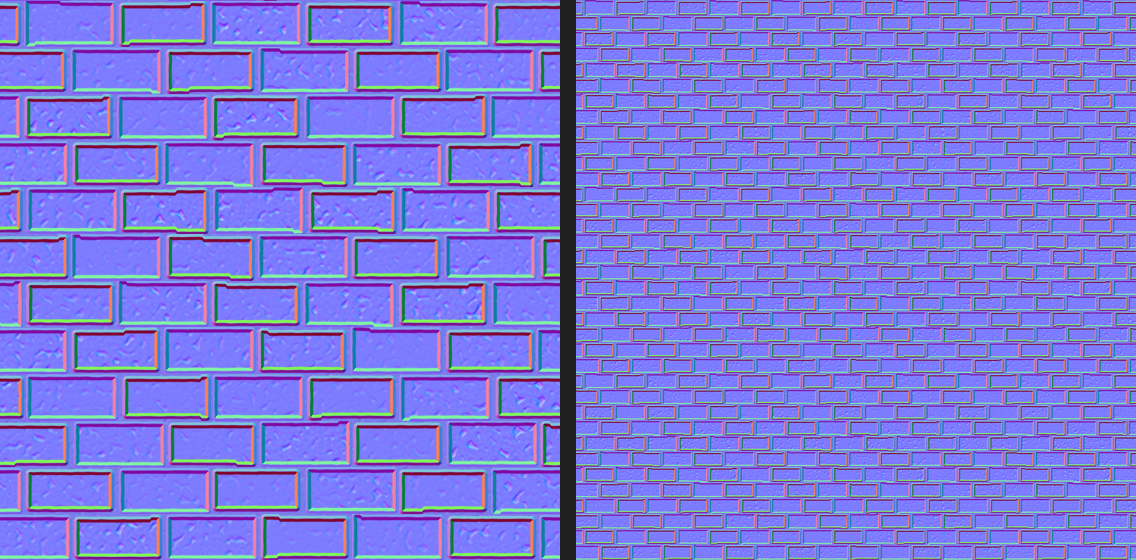
Left: one tile. Right: repeated 3 by 3.
Reproduce this texture map procedurally as a Shadertoy shader.

```glsl
vec2 hash2(vec2 p) {
    return fract(sin(vec2(dot(p, vec2(127.1, 311.7)), dot(p, vec2(269.5, 183.3)))) * 4375.85);
}

float cornerDot(vec2 cell, vec2 corner, vec2 f, float period) {
    vec2 gradient = hash2(mod(cell + corner, period)) * 2.0 - 1.0;
    return dot(gradient, f - corner);
}

// Gradient noise that wraps after a whole number of cells
float gradientNoise(vec2 p, float period) {
    vec2 cell = floor(p), f = fract(p);
    vec2 w = f * f * f * (f * (f * 6.0 - 15.0) + 10.0);
    return mix(mix(cornerDot(cell, vec2(0, 0), f, period), cornerDot(cell, vec2(1, 0), f, period), w.x),
               mix(cornerDot(cell, vec2(0, 1), f, period), cornerDot(cell, vec2(1, 1), f, period), w.x), w.y);
}

// Sparse pits and grains on the faces
float grainHeight(vec2 p) {
    return smoothstep(0.08, 0.5, gradientNoise(p * 6.0, 72.0))
         + 0.25 * gradientNoise(p * 10.0, 120.0);
}

// Signed distance in x, outward direction in yz
vec3 roundedBox(vec2 q, vec2 halfSize, float radius) {
    vec2 a = abs(q) - halfSize + radius;
    float d = length(max(a, 0.0)) + min(max(a.x, a.y), 0.0) - radius;
    vec2 n = a.x > a.y ? vec2(1, 0) : vec2(0, 1);
    if (min(a.x, a.y) > 0.0) n = normalize(a);
    return vec3(d, n * vec2(q.x < 0.0 ? -1.0 : 1.0, q.y < 0.0 ? -1.0 : 1.0));
}

float band(float d, float center, float width, float pixel) {
    float soft = max(width * 0.45, pixel * 0.6);
    return 1.0 - smoothstep(width * 0.75 - soft, width * 0.75 + soft, abs(d - center));
}

void mainImage(out vec4 fragColor, in vec2 fragCoord) {
    // Twelve courses of six bricks; y runs downwards, one unit per course
    vec2 uv = fragCoord / iResolution.xy;
    vec2 p = vec2(uv.x, 1.0 - uv.y) * 12.0;
    float pixel = 12.0 / iResolution.y;

    // Staggered cells
    float row = mod(floor(p.y - 0.016), 12.0);
    float x = p.x - 0.516 - mod(row, 2.0) + (hash2(vec2(row, 51.0)).x - 0.5) * 0.08;
    vec2 id = vec2(mod(floor(x / 2.0), 6.0), row);
    vec2 q = vec2(mod(x, 2.0) - 1.0, fract(p.y - 0.016) - 0.5);
    q += (hash2(id + 7.0) - 0.5) * vec2(0.05, 0.03);
    bool grooved = mod(id.x + floor(row / 2.0), 2.0) > 0.5;
    vec2 halfSize = grooved ? vec2(0.885, 0.395) : vec2(0.94, 0.445);

    // Stepped wear at one end of the long sides
    vec2 wear = hash2(id + (q.y < 0.0 ? 19.0 : 37.0));
    vec2 wearPlace = hash2(id + (q.y < 0.0 ? 61.0 : 83.0));
    float fromEnd = halfSize.x - q.x * (wearPlace.x < 0.5 ? -1.0 : 1.0);
    float reach = mix(0.15, 0.75, wearPlace.y * wearPlace.y);
    if (wear.x < (grooved ? 0.42 : 0.25))
        halfSize.y += 0.045 * (1.0 - smoothstep(reach - 0.03, reach + 0.03, fromEnd));

    vec3 box = roundedBox(q, halfSize, 0.04);
    float d = box.x + 0.012 * gradientNoise(p * 5.0, 60.0);
    vec2 n = box.yz;

    // Flat faces and mortar with grain slopes
    float face = 1.0 - smoothstep(-0.02, 0.02, d);
    vec2 e = vec2(0.04, 0.0);
    float h = grainHeight(p);
    vec2 slope = vec2(grainHeight(p + e.xy) - h, grainHeight(p + e.yx) - h);
    slope *= mix(0.12, 0.3 * hash2(id + 3.0).x + 0.1, face);
    vec3 color = vec3(vec2(0.49, 0.485) - slope, mix(0.93, 1.0, face));

    // Slopes around each brick
    if (grooved) {
        float inward = n.y > 0.5 ? 0.88 : 0.55;
        vec3 outer = vec3(0.5 - 0.5 * inward * n, n.y > 0.5 ? 0.55 : 0.85);
        color = mix(color, outer, band(d, 0.035, 0.04, pixel));
        float blue = 0.17 + 0.15 * max(n.x, n.y);
        color = mix(color, vec3(0.5 + 0.49 * n, blue), band(d, -0.03, 0.042, pixel));
    } else {
        vec3 outer = vec3(0.5 - 0.15 * n, 0.93);
        color = mix(color, outer, band(d, 0.03, 0.03, pixel));
        color = mix(color, vec3(0.5 + 0.47 * n, 0.62), band(d, -0.035, 0.045, pixel));
    }
    fragColor = vec4(clamp(color, 0.0, 1.0), 1.0);
}
```
